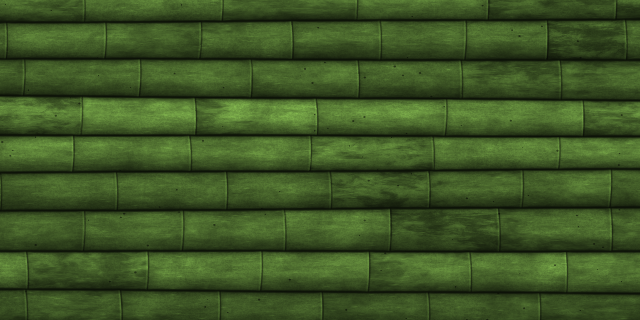
This texture is drawn by a Shadertoy shader. Its source:

```glsl
#define PITCH 0.1209
#define FIRST_EDGE 0.065
#define GAP 0.0018
#define JOINT_WIDTH 0.0030
#define GAIN 1.18
#define MOTTLE 0.17
#define FIBRE 0.13
#define GRAIN 0.26
#define GRIME 0.42
#define LEAF vec3(0.715, 1.0, 0.43)
#define SEAM vec3(0.045, 0.064, 0.027)

// Per culm: first joint, joint spacing, spacing growth, brightness
const vec4 CULMS[9] = vec4[9](
    vec4(0.1315, 0.2187, -0.026, 0.38),
    vec4(0.0104, 0.1575, -0.038, 0.36),
    vec4(0.0378, 0.1846, -0.039, 0.35),
    vec4(0.1276, 0.1727,  0.062, 0.46),
    vec4(0.1146, 0.1812,  0.023, 0.42),
    vec4(0.0013, 0.1865, -0.055, 0.35),
    vec4(0.1315, 0.1520,  0.032, 0.36),
    vec4(0.0430, 0.1932, -0.056, 0.42),
    vec4(0.0417, 0.1449,  0.040, 0.30));

float hash(vec2 p) {
    vec3 h = fract(p.xyx * vec3(0.1031, 0.1030, 0.0973));
    h += dot(h, h.yzx + 33.33);
    return fract((h.x + h.y) * h.z);
}

// Layered, gently warped sines, roughly -0.7 to 0.7
float sineNoise(vec2 p) {
    float sum = 0.0, amp = 0.5;
    for (int i = 0; i < 6; i++) {
        p = mat2(0.8, 0.6, -0.6, 0.8) * p * 1.8 + 1.7;
        p += 0.45 * sin(p.yx * 1.1);
        sum += amp * sin(p.x) * sin(p.y);
        amp *= 0.7;
    }
    return sum;
}

// Cellular noise: distance to the nearest seed and that seed's random value
vec2 cells(vec2 p) {
    vec2 base = floor(p), best = vec2(9.0, 0.0);
    for (int y = -1; y <= 1; y++)
    for (int x = -1; x <= 1; x++) {
        vec2 c = base + vec2(x, y);
        vec2 seed = c + vec2(hash(c), hash(c + 71.3));
        float d = distance(p, seed);
        if (d < best.x) best = vec2(d, hash(c + 23.7));
    }
    return best;
}

// Seam height below the top, slightly uneven and tilted
float seamY(float i, float x) {
    float sag = -0.018 * exp(-(i - 4.6) * (i - 4.6) / 1.6);
    float tilt = 0.014 * sin(1.2 * i - 0.8) * (x - 0.5);
    return FIRST_EDGE + PITCH * i + sag + tilt + 0.001 * sin(9.0 * x + 2.3 * i);
}

void mainImage(out vec4 fragColor, in vec2 fragCoord) {
    vec2 uv = fragCoord / iResolution.xy;
    vec2 q = vec2(2.0 * uv.x, 1.0 - uv.y);
    float px = 1.0 / iResolution.y;

    // Which culm, and position across it
    int row = 0;
    for (int i = 0; i < 8; i++)
        if (q.y > seamY(float(i), uv.x)) row = i + 1;
    float r = float(row);
    float top = seamY(r - 1.0, uv.x);
    float thickness = seamY(r, uv.x) - top;
    float t = (q.y - top) / thickness;
    vec4 culm = CULMS[row];

    // Distance to the nearest joint along the culm
    float spacing = culm.y + culm.z * (uv.x - culm.x);
    float along = log(spacing / culm.y) / culm.z;
    float node = round(along);
    float slant = hash(vec2(node + 40.0, r + 9.0)) - 0.5;
    float d = 2.0 * spacing * (along - node);
    d += 0.010 * slant * (t - 0.5) + 0.012 * (t - 0.5) * (t - 0.5);
    float segment = node - (d < 0.0 ? 1.0 : 0.0);
    vec2 id = vec2(segment + 30.0, r + 3.0);
    vec2 p = q + vec2(hash(id), hash(id + 17.0)) * 20.0;

    // Rounded body, swelling at the joints
    float swell = exp(-d * d / 0.0003);
    float inset = min(t, 1.0 - t) * thickness - GAP * (1.0 - 0.8 * swell);
    float body = smoothstep(-px, px + 0.002, inset);
    float light = smoothstep(-0.40, 0.25, t) * (1.0 - 0.52 * smoothstep(0.42, 1.05, t));
    light *= 1.0 - 0.40 * exp(-max(inset, 0.0) / 0.005);
    float tone = culm.w * GAIN * light;

    // Variation between and along the segments
    tone *= 0.95 + 0.12 * hash(id + 5.0);
    tone *= 1.0 + 0.20 * (hash(id + 11.0) - 0.4) * (along - segment - 0.5);

    // Mottling, fibre and fine grain
    tone *= 1.0 + MOTTLE * sineNoise(p * vec2(8.0, 13.0));
    tone *= 1.0 + FIBRE * sineNoise(p * vec2(11.0, 60.0));
    float grain = cells(p * vec2(90.0, 125.0)).x + cells(p * vec2(190.0, 230.0)).x;
    tone *= 1.0 + GRAIN * (0.5 * grain - 0.45);

    // Dark stains with ragged edges, heavier on some segments
    float dirt = mix(0.15, 1.0, pow(hash(id + 29.0), 3.0));
    float patches = sineNoise(p * vec2(3.0, 9.0) + 4.0) + 0.6 * sineNoise(p * vec2(16.0, 48.0));
    tone *= 1.0 - GRIME * dirt * smoothstep(-0.25, 0.75, patches + 0.3 * (grain - 0.9));

    // Pale scratches and a few dark specks
    vec2 scratch = cells(p * vec2(24.0, 110.0));
    tone += 0.06 * light * step(0.88, scratch.y) * (1.0 - smoothstep(0.05, 0.35, scratch.x));
    vec2 speck = cells(p * vec2(30.0, 36.0));
    float speckSize = 0.04 + 0.08 * fract(speck.y * 37.0);
    tone *= 1.0 - 0.5 * step(0.95, speck.y) * (1.0 - smoothstep(speckSize * 0.4, speckSize * 1.5, speck.x));

    // Joint: soft shadow, pale ridge and thin dark groove
    float w = max(JOINT_WIDTH, px * 0.8);
    tone *= 1.0 - 0.14 * exp(-abs(d) / 0.012);
    tone += 0.12 * light * exp(-pow((d + 0.7 * w) / w, 2.0));
    tone *= 1.0 - 0.42 * exp(-pow((d - 0.9 * w) / (0.8 * w), 2.0));

    vec3 color = mix(SEAM, LEAF * max(tone, 0.05), body);
    fragColor = vec4(color, 1.0);
}
```
